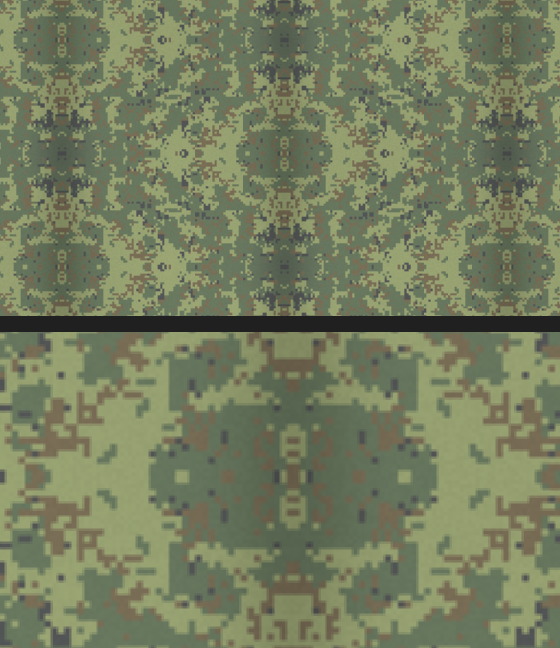
Top: the whole. Bottom: its middle third, enlarged.
Give the GLSL for this pattern, as a Shadertoy shader.

```glsl
// Digital camouflage cloth: square cells coloured by thresholded value noise.
// The plane is folded by mirrors and a half-turn into one strip, so that
// green and slate medallions alternate in a half-drop repeat.

const vec2 CENTRE = vec2(0.014, 0.014);   // mirror crossing, from canvas middle
const vec2 HALF_TILE = vec2(0.704, 0.359); // mirror spacing, in canvas heights
const vec2 CELLS = vec2(102.0, 52.0);     // cells between mirrors
const vec3 LIGHT = vec3(0.580, 0.620, 0.435);
const vec3 GREEN = vec3(0.395, 0.455, 0.360);
const vec3 BROWN = vec3(0.460, 0.415, 0.325);
const vec3 SLATE = vec3(0.315, 0.325, 0.325);
const float GREEN_LEVEL = 0.485;
const float BROWN_LEVEL = 0.645;
const float SLATE_LEVEL = 0.745;
const float CREASE_WIDTH = 0.065;
const float CREASE_DEPTH = 0.15;
const float GRAIN = 0.04;
const float SOFTNESS = 0.0046;            // weave blur, in canvas heights
const int AA = 3;                         // samples per filter side

float hash(vec2 p) {
    vec3 q = fract(vec3(p.xyx) * 0.1031);
    q += dot(q, q.yzx + 33.33);
    return fract((q.x + q.y) * q.z);
}

float noise(vec2 p) {
    vec2 i = floor(p), f = fract(p);
    f = f * f * (3.0 - 2.0 * f);
    return mix(mix(hash(i), hash(i + vec2(1, 0)), f.x),
               mix(hash(i + vec2(0, 1)), hash(i + vec2(1, 1)), f.x), f.y);
}

// Ragged noise: clumps of the given size, small runs and single cells
float raggedNoise(vec2 cell, float size, float seed) {
    return 0.37 * noise(cell / size + seed)
         + 0.40 * noise(cell / 1.7 + seed * 3.0)
         + 0.23 * hash(cell + seed * 5.0);
}

float blob(vec2 p, vec2 centre, vec2 radius) {
    vec2 d = (p - centre) / radius;
    return exp(-dot(d, d));
}

// Mirrors in both axes, then a half-turn onto the strip y < 0.5
vec2 foldTile(vec2 p) {
    vec2 t = abs(mod(p - CENTRE + HALF_TILE, 2.0 * HALF_TILE) - HALF_TILE) / HALF_TILE;
    return t.y > 0.5 ? 1.0 - t : t;
}

// Broad layout of green (positive) and light (negative) areas
float greenBias(vec2 t) {
    return 0.15 * blob(t, vec2(0.08, 0.14), vec2(0.08, 0.18))
         + 0.26 * blob(t, vec2(1.00, 0.00), vec2(0.16, 0.22))
         + 0.14 * blob(t, vec2(0.17, 0.48), vec2(0.09, 0.12))
         + 0.12 * blob(t, vec2(0.43, 0.42), vec2(0.12, 0.18))
         + 0.09 * blob(t, vec2(0.70, 0.15), vec2(0.12, 0.35))
         - 0.11 * blob(t, vec2(0.00, 0.00), vec2(0.05, 0.07))
         - 0.13 * blob(t, vec2(0.27, 0.18), vec2(0.11, 0.20))
         - 0.12 * blob(t, vec2(0.50, 0.00), vec2(0.09, 0.16))
         - 0.15 * blob(t, vec2(0.98, 0.47), vec2(0.16, 0.12))
         - 0.12 * blob(t, vec2(0.00, 0.42), vec2(0.08, 0.12));
}

// Slate specks gather round one medallion and in small side clusters
float slateBias(vec2 t) {
    float ring = (length((t - vec2(1.0, 0.0)) / vec2(0.16, 0.33)) - 1.0) / 0.28;
    return 0.14 * exp(-ring * ring)
         + 0.15 * blob(t, vec2(0.37, 0.47), vec2(0.05, 0.10))
         + 0.09 * blob(t, vec2(0.66, 0.35), vec2(0.10, 0.20));
}

vec3 camouflage(vec2 p) {
    vec2 cell = floor(foldTile(p) * CELLS);
    vec2 t = (cell + 0.5) / CELLS;

    float patches = 0.45 * noise(cell / 5.6 + 7.0) + 0.55 * raggedNoise(cell, 2.8, 31.0);
    float flecks = raggedNoise(cell, 5.0, 83.0);
    float specks = raggedNoise(cell, 4.5, 137.0);

    vec3 slab = mix(GREEN, SLATE, 0.35 * blob(t, vec2(1.0, 0.0), vec2(0.15, 0.25)));
    vec3 colour = patches + greenBias(t) > GREEN_LEVEL ? slab : LIGHT;
    if (flecks > BROWN_LEVEL) colour = BROWN;
    if (specks + slateBias(t) > SLATE_LEVEL) colour = SLATE;
    return colour;
}

// Soft dark creases along the vertical mirrors and slow uneven light
float clothShade(vec2 p) {
    float x = foldTile(p).x;
    float crease = min(x, 1.0 - x) * HALF_TILE.x / CREASE_WIDTH;
    float shade = 1.02 - CREASE_DEPTH * exp(-crease * crease);
    shade += 0.05 * (noise(p * 3.0 + 17.0) - 0.5);
    return shade + GRAIN * (noise(p * 240.0 + 400.0) - 0.5);
}

void mainImage(out vec4 fragColor, in vec2 fragCoord) {
    vec2 p = (fragCoord - 0.5 * iResolution.xy) / iResolution.y;
    float footprint = max(SOFTNESS, 1.0 / iResolution.y);

    // Box filter softens the cell edges like woven dye
    vec3 colour = vec3(0.0);
    for (int j = 0; j < AA; j++)
    for (int i = 0; i < AA; i++) {
        vec2 offset = (vec2(i, j) + 0.5) / float(AA) - 0.5;
        colour += camouflage(p + offset * footprint);
    }
    colour /= float(AA * AA);
    fragColor = vec4(colour * clothShade(p), 1.0);
}
```
